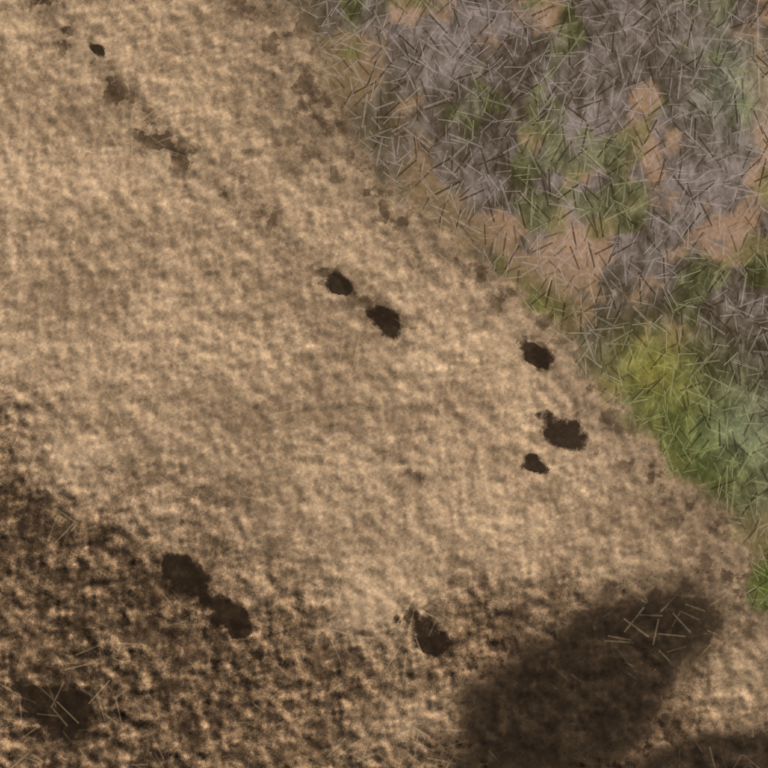
A Shadertoy shader for this texture:

```glsl
float hash(vec2 p) {
    vec3 q = fract(p.xyx * 0.1031);
    q += dot(q, q.yzx + 33.33);
    return fract((q.x + q.y) * q.z);
}
float noise(vec2 p) {
    vec2 i = floor(p), f = fract(p);
    f = f * f * (3.0 - 2.0 * f);
    return mix(mix(hash(i), hash(i + vec2(1, 0)), f.x),
               mix(hash(i + vec2(0, 1)), hash(i + vec2(1, 1)), f.x), f.y);
}
float fbm(vec2 p) {
    float sum = 0.0, amp = 0.5;
    for (int i = 0; i < 5; i++) {
        sum += amp * noise(p);
        p = mat2(1.6, 1.2, -1.2, 1.6) * p + 17.3;
        amp *= 0.53;
    }
    return sum;
}
float segment(vec2 p, vec2 a, vec2 b) {
    vec2 d = b - a;
    return length(p - a - d * clamp(dot(p - a, d) / dot(d, d), 0.0, 1.0));
}
float blob(vec2 p, vec2 center, vec2 radius, float angle) {
    float c = cos(angle), s = sin(angle);
    vec2 q = mat2(c, -s, s, c) * (p - center) / radius;
    return exp(-dot(q, q));
}
// Randomly turned stalks, one per cell
float strands(vec2 p, float scale, float slant, float spread, float pixel) {
    vec2 q = p * scale, cell = floor(q);
    float cover = 0.0;
    for (int k = 0; k < 9; k++) {
        vec2 id = cell + vec2(k % 3 - 1, k / 3 - 1);
        float h = hash(id + scale), a = slant + (hash(id + 21.9) - 0.5) * spread;
        vec2 root = id + vec2(hash(id + 3.7), hash(id + 8.1));
        vec2 reach = vec2(cos(a), sin(a)) * (0.35 + 0.5 * h);
        float d = segment(q, root - reach, root + reach);
        cover = max(cover, (0.3 + 0.7 * h) * (1.0 - smoothstep(0.0, 0.05 + pixel * scale, d)));
    }
    return cover;
}
float grassEdge(vec2 p) {
    return p.x - 0.365 - 0.85 * (1.0 - p.y) + 0.06 * exp(-pow((p.y - 0.77) / 0.13, 2.0));
}
float trackDistance(vec2 p) {
    float d = segment(p, vec2(0.04, 1.01), vec2(0.19, 0.83));
    d = min(d, segment(p, vec2(0.19, 0.83), vec2(0.34, 0.725)));
    d = min(d, 0.008 + segment(p, vec2(0.34, 0.725), vec2(0.54, 0.565)));
    return min(d, 0.014 + segment(p, vec2(0.44, 0.46), vec2(0.56, 0.37)));
}
float pits(vec2 p) {
    vec3 holes[10] = vec3[10](vec3(0.124, 0.938, 0.012), vec3(0.443, 0.635, 0.018),
        vec3(0.505, 0.583, 0.02), vec3(0.7, 0.54, 0.019), vec3(0.73, 0.44, 0.025),
        vec3(0.7, 0.395, 0.018), vec3(0.235, 0.25, 0.028), vec3(0.295, 0.2, 0.032),
        vec3(0.55, 0.175, 0.03), vec3(0.065, 0.085, 0.045));
    float depth = 0.0;
    for (int i = 0; i < 10; i++)
        depth = max(depth, blob(p, holes[i].xy, holes[i].z * vec2(1.5, 0.9), -0.5));
    return depth;
}
vec3 soilColor(vec2 p, vec2 warp, float edge, float pixel) {
    float broad = fbm(p * vec2(9, 13) + 5.0), fine = fbm(p * 75.0);
    float relief = fine - fbm(p * 75.0 + vec2(0.35, 0.45));
    vec3 c = mix(vec3(0.53, 0.435, 0.335), vec3(0.73, 0.61, 0.48), smoothstep(0.2, 0.75, mix(broad, fine, 0.4)));
    // Damp, broken ground along the bottom
    float depth = max(0.47 - 0.65 * p.x, 0.25 - 1.5 * pow(abs(p.x - 0.7), 2.0)) - p.y;
    float damp = smoothstep(-0.09, 0.13, depth + warp.y * 0.22 + warp.x * 0.1);
    damp *= 1.0 - 0.75 * blob(p, vec2(0.97, 0.12), vec2(0.07, 0.1), 0.0);
    damp *= 1.0 - 0.5 * blob(p, vec2(0.53, 0.06), vec2(0.08, 0.05), 0.4);
    vec3 wet = mix(vec3(0.21, 0.16, 0.115), vec3(0.53, 0.42, 0.31), smoothstep(0.25, 0.78, mix(broad, fine, 0.6)));
    c = mix(c, wet, damp * 0.88) * (1.0 + relief * (0.55 + 0.8 * damp));
    // Clods and hollows beside the tracks and the grass
    float track = exp(-pow(trackDistance(p + warp * 0.035) / 0.024, 2.0));
    float verge = exp(-pow((edge + 0.035) / 0.05, 2.0));
    float clods = smoothstep(0.5, 0.68, fbm(p * 48.0 + 31.0)) * max(max(track, verge * 0.75), damp * 0.55);
    c = mix(c * (1.0 - 0.12 * track - 0.16 * verge), vec3(0.22, 0.165, 0.115), clods * 0.72);
    float hollow = smoothstep(0.42, 0.72, pits(p + warp * 0.02) + (fbm(p * 45.0) - 0.5) * 1.2);
    c = mix(c, vec3(0.14, 0.105, 0.075), hollow * 0.82);
    // Shadows and straw
    float shade = max(blob(p, vec2(0.76, 0.105), vec2(0.2, 0.1), 0.62), blob(p, vec2(0.94, 0), vec2(0.13, 0.05), 0.1));
    shade = smoothstep(0.35, 0.62, shade + warp.x * 0.5 + (fine - 0.5) * 0.6);
    c = mix(c, vec3(0.17, 0.135, 0.1) * (0.65 + 0.75 * fine), shade * 0.85);
    float straw = strands(p, 42.0, 0.8, 4.0, pixel) * smoothstep(0.48, 0.7, fbm(p * 11.0 + 70.0));
    return mix(c, vec3(0.76, 0.66, 0.51), straw * 0.4);
}
vec3 grassColor(vec2 p, float edge, float pixel) {
    float broad = fbm(p * 12.0 + 50.0), fine = fbm(p * vec2(90, 55) + 9.0);
    vec3 c = mix(vec3(0.27, 0.225, 0.175), vec3(0.55, 0.49, 0.455), smoothstep(0.25, 0.75, mix(broad, fine, 0.5)));
    c = mix(c, vec3(0.66, 0.52, 0.4), 0.75 * smoothstep(0.54, 0.68, fbm(p * 13.0 + 90.0)));
    c = mix(c, vec3(0.34, 0.29, 0.17), 0.5 * exp(-edge * edge / 0.006));
    // Green growth and pale sage
    float green = max(0.7 * blob(p, vec2(0.7, 0.6), vec2(0.05, 0.025), -0.5), blob(p, vec2(0.92, 0.43), vec2(0.13, 0.09), -0.7));
    green = max(green, blob(p, vec2(1, 0.24), vec2(0.035, 0.05), 0.0));
    green = max(green, 0.5 * smoothstep(0.57, 0.68, fbm(p * 11.0 + 130.0)));
    c = mix(c, mix(vec3(0.16, 0.19, 0.07), vec3(0.45, 0.48, 0.21), fine), green * 0.85);
    float lime = blob(p, vec2(0.85, 0.52), vec2(0.055, 0.05), 0.0);
    c = mix(c, vec3(0.56, 0.53, 0.25) * (0.55 + 0.75 * fine), lime * 0.85);
    float sage = max(blob(p, vec2(0.96, 0.44), vec2(0.055), 0.0), blob(p, vec2(0.96, 0.89), vec2(0.055), 0.0));
    c = mix(c, vec3(0.5, 0.52, 0.41) * (0.55 + 0.8 * fine), sage * 0.65);
    // Crossed dry stalks
    c = mix(c, vec3(0.2, 0.16, 0.11), 0.6 * strands(p, 48.0, 1.4, 2.2, pixel));
    vec3 stalk = mix(vec3(0.66, 0.61, 0.58), vec3(0.6, 0.61, 0.38), max(green, lime));
    return mix(c, stalk, 0.5 * max(strands(p, 38.0, 1.1, 3.4, pixel), strands(p, 66.0, 2.0, 3.0, pixel)));
}
void mainImage(out vec4 fragColor, in vec2 fragCoord) {
    vec2 p = fragCoord / iResolution.xy;
    float pixel = 1.0 / iResolution.y;
    vec2 warp = vec2(fbm(p * 10.0), fbm(p * 10.0 + 40.0)) - 0.5;
    float edge = grassEdge(p) + warp.x * 0.07 + (fbm(p * 60.0) - 0.5) * 0.05;
    float tuft = blob(p + warp * 0.04, vec2(1.01, 0.24), vec2(0.04, 0.05), 0.0);
    float grass = max(smoothstep(-0.018, 0.022, edge), smoothstep(0.4, 0.7, tuft));
    vec3 color = mix(soilColor(p, warp, edge, pixel), grassColor(p, edge, pixel), grass);
    fragColor = vec4(color * (0.93 + 0.14 * noise(p * 260.0)), 1);
}
```
